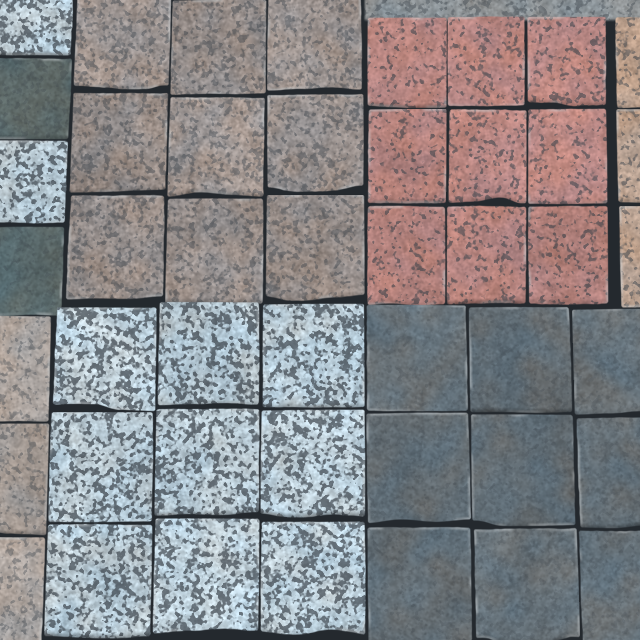
Give the GLSL for this texture, as a WebGL 2 fragment shader.

```glsl
#version 300 es
precision highp float;
// Groups of square granite setts in several colours, stacked with dark uneven joints.

uniform vec2 u_resolution;
out vec4 fragColor;

struct Stone {
  vec3 base;       // main colour
  float threshold; // grain level below which dark specks appear
  float strength;  // opacity of the dark specks
  float contrast;  // brightness range of the fine grain
};

const Stone WHITE  = Stone(vec3(0.75, 0.82, 0.86), 0.42, 0.70, 0.36);
const Stone BROWN  = Stone(vec3(0.61, 0.575, 0.56), 0.37, 0.42, 0.40);
const Stone RED    = Stone(vec3(0.72, 0.525, 0.505), 0.32, 0.58, 0.30);
const Stone ORANGE = Stone(vec3(0.73, 0.63, 0.56), 0.34, 0.50, 0.34);
const Stone SLATE  = Stone(vec3(0.395, 0.435, 0.46), 0.34, 0.22, 0.30);
const Stone GREEN  = Stone(vec3(0.36, 0.42, 0.425), 0.34, 0.25, 0.30);
const Stone BEIGE  = Stone(vec3(0.66, 0.63, 0.61), 0.34, 0.38, 0.30);
const Stone GROUND = Stone(vec3(0.55, 0.57, 0.58), 0.38, 0.40, 0.34);

const vec3 JOINT_COLOR = vec3(0.14, 0.16, 0.18);
const vec3 SPECK_COLOR = vec3(0.23, 0.26, 0.29);
const vec3 CHIP_COLOR = vec3(0.80, 0.82, 0.83);
const float COARSE_GRAIN = 165.0;
const float FINE_GRAIN = 290.0;
const float CORNER_RADIUS = 0.0035;
const float RIM_WIDTH = 0.006;
const float MIN_GAP = 0.0004;
const float GAP_RANGE = 0.0022;
const float EDGE_TILT = 0.006;
const float EDGE_ROUGHNESS = 0.0022;
const float SHADOW_DEPTH = 0.011;
const float COLUMN_SHIFT = 0.009;
const float PERSPECTIVE = 0.08;

float hash(vec2 p) {
  return fract(sin(dot(p, vec2(12.9898, 78.233))) * 43758.5453);
}

float noise(vec2 p) {
  vec2 i = floor(p), f = fract(p);
  f = f * f * (3.0 - 2.0 * f);
  return mix(mix(hash(i), hash(i + vec2(1, 0)), f.x),
             mix(hash(i + vec2(0, 1)), hash(i + vec2(1, 1)), f.x), f.y);
}

// Speckled stone surface; the seed moves each block to a fresh area of grain
vec3 granite(Stone s, vec2 p, float seed) {
  vec2 q = mat2(0.8, 0.6, -0.6, 0.8) * p + seed * vec2(0.07, 0.05);
  vec2 r = mat2(0.94, -0.34, 0.34, 0.94) * p + seed * vec2(0.04, 0.08);
  float grain = 0.62 * noise(q * COARSE_GRAIN) + 0.38 * noise(r * FINE_GRAIN);
  float cloud = 0.6 * noise(q * 14.0) + 0.4 * noise(r * 42.0);
  float glint = 0.5 * noise(r * COARSE_GRAIN + 9.0) + 0.5 * noise(q * FINE_GRAIN + 5.0);
  float speck = 1.0 - smoothstep(s.threshold - 0.10, s.threshold + 0.10, grain);
  vec3 color = s.base * (1.0 + s.contrast * (glint - 0.5) + 0.16 * (cloud - 0.5));
  color += vec3(0.05, 0.0, -0.04) * (noise(q * 30.0 + 4.0) - 0.5);
  return mix(color, SPECK_COLOR, speck * s.strength);
}

// Ragged inset of one block edge, measured along that edge
float edgeInset(float along, float seed) {
  float gap = hash(vec2(seed, 1.7));
  float tilt = hash(vec2(seed, 5.3)) - 0.5;
  float rough = 0.6 * noise(vec2(along * 7.0, seed)) + 0.4 * noise(vec2(along * 22.0, seed));
  return MIN_GAP + GAP_RANGE * gap * gap + EDGE_TILT * max(tilt * (along - 0.5), 0.0)
       + EDGE_ROUGHNESS * rough * gap;
}

// Grid of blocks; sides = left and right at the top, then at the bottom
vec3 paintBlocks(vec3 under, vec2 p, vec4 sides, vec2 topBottom, vec2 count,
                 Stone evenRow, Stone oddRow, float group) {
  float height = topBottom.x - topBottom.y;
  float t = (topBottom.x - p.y) / height;
  vec2 side = mix(sides.xy, sides.zw, t);
  float u = (p.x - side.x) / (side.y - side.x) * count.x;
  float column = clamp(floor(u), 0.0, count.x - 1.0);
  t += COLUMN_SHIFT * (hash(vec2(column, group)) - 0.5) / height;
  float v = (t + PERSPECTIVE * t * (1.0 - t)) * count.y;
  float row = clamp(floor(v), 0.0, count.y - 1.0);
  vec2 cell = vec2(u - column, v - row);
  vec2 size = vec2(side.y - side.x, height) / count;
  float seed = hash(vec2(column + group * 7.0, row + group * 3.0)) * 20.0;

  // Distance to the four edges, with a wedge of shadow under the block
  float left = cell.x * size.x - edgeInset(cell.y, seed + 1.0);
  float right = (1.0 - cell.x) * size.x - edgeInset(cell.y, seed + 2.0);
  float top = cell.y * size.y - edgeInset(cell.x, seed + 3.0);
  float wedge = SHADOW_DEPTH * hash(vec2(seed, 4.0)) * smoothstep(0.2, 0.9, noise(vec2(cell.x * 3.0, seed)));
  float bottom = (1.0 - cell.y) * size.y - edgeInset(cell.x, seed + 4.0) - wedge;
  vec2 inside = vec2(min(left, right), min(top, bottom));
  float d = CORNER_RADIUS - length(max(CORNER_RADIUS - inside, 0.0));

  // Stone face, worn rim and shaded lower edge
  Stone stone = evenRow;
  if (mod(row, 2.0) > 0.5) stone = oddRow;
  vec3 color = granite(stone, p, seed) * (0.96 + 0.08 * hash(vec2(seed, 8.0)));
  float chips = smoothstep(0.45, 0.8, noise(p * 38.0 + seed));
  float rim = 1.0 - smoothstep(0.001, RIM_WIDTH, min(inside.x, inside.y));
  color = mix(color, CHIP_COLOR, 0.45 * chips * rim);
  color *= 1.0 - 0.35 * (1.0 - smoothstep(0.0, 0.009, bottom)) * hash(vec2(seed, 6.0));
  float soft = 0.9 / min(u_resolution.x, u_resolution.y);
  return mix(under, color, smoothstep(-soft, soft, d));
}

void main() {
  vec2 p = gl_FragCoord.xy / u_resolution;

  // Open ground above the blocks, dark joints elsewhere
  float open = smoothstep(0.965, 0.972, p.y) * smoothstep(0.567, 0.573, p.x);
  vec3 color = mix(JOINT_COLOR, granite(GROUND, p, 3.0), open);

  // Side columns, then the four large groups
  color = paintBlocks(color, p, vec4(-0.05, 0.119, -0.05, 0.098), vec2(1.04, 0.507), vec2(1, 4), WHITE, GREEN, 1.0);
  color = paintBlocks(color, p, vec4(-0.1, 0.082, -0.1, 0.067), vec2(0.503, -0.03), vec2(1, 3), BEIGE, BEIGE, 2.0);
  color = paintBlocks(color, p, vec4(0.957, 1.08, 0.970, 1.09), vec2(0.976, 0.520), vec2(1, 3), ORANGE, ORANGE, 3.0);
  color = paintBlocks(color, p, vec4(0.119, 0.567, 0.100, 0.571), vec2(1.006, 0.527), vec2(3, 3), BROWN, BROWN, 4.0);
  color = paintBlocks(color, p, vec4(0.574, 0.948, 0.570, 0.951), vec2(0.974, 0.521), vec2(3, 3), RED, RED, 5.0);
  color = paintBlocks(color, p, vec4(0.085, 0.569, 0.068, 0.574), vec2(0.525, 0.004), vec2(3, 3), WHITE, WHITE, 6.0);
  color = paintBlocks(color, p, vec4(0.569, 1.055, 0.574, 1.074), vec2(0.521, -0.01), vec2(3, 3), SLATE, SLATE, 7.0);
  fragColor = vec4(color, 1.0);
}
```
